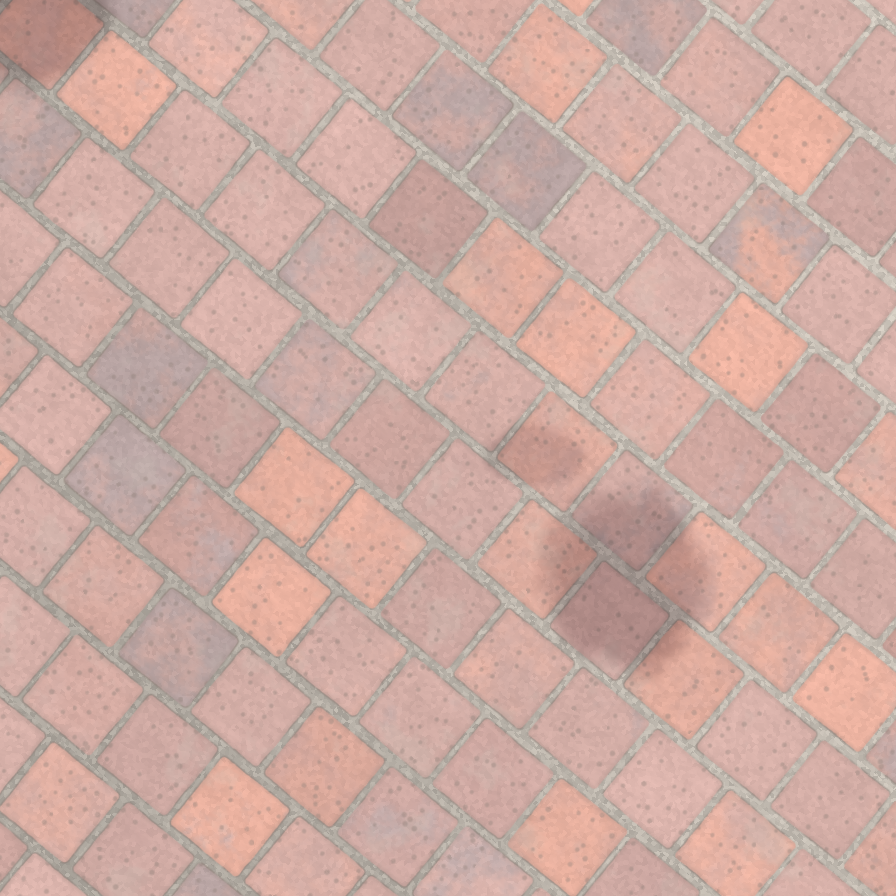
Reproduce this texture procedurally as a WebGL 1 fragment shader.

```glsl
precision highp float;
// Weathered terracotta paving in a tilted running bond with pale, gritty mortar.

uniform vec2 u_resolution;

#define TILE_SIZE vec2(0.1061, 0.1094)
#define TILT 0.686
#define ROW_DRIFT 0.052
#define JOINT vec2(0.034, 0.050)
#define ROSE vec3(0.84, 0.69, 0.66)
#define APRICOT vec3(0.91, 0.69, 0.62)
#define DUSK vec3(0.77, 0.63, 0.61)
#define MAUVE vec3(0.73, 0.65, 0.645)
#define MORTAR vec3(0.80, 0.77, 0.73)
#define GRIME vec3(0.57, 0.51, 0.48)

float hash(vec2 p) {
  return fract(sin(dot(p, vec2(127.1, 311.7))) * 43758.545);
}

vec2 hash2(vec2 p) {
  return vec2(hash(p), hash(p + 37.3));
}

// Layered, warped sines, roughly -1 to 1
float clouds(vec2 p) {
  float sum = 0.0;
  float amp = 0.55;
  for (int i = 0; i < 5; i++) {
    sum += amp * sin(p.x + 1.7 * sin(p.y * 0.8 + 1.3)) * cos(p.y + 1.1 * sin(p.x * 0.7));
    p = mat2(1.3, 1.5, -1.5, 1.3) * p + 4.7;
    amp *= 0.62;
  }
  return sum;
}

// Cellular noise: x = distance to the nearest point, y = its random value
vec2 cells(vec2 p) {
  vec2 id = floor(p);
  vec2 best = vec2(9.0, 0.0);
  for (int j = -1; j <= 1; j++) {
    for (int i = -1; i <= 1; i++) {
      vec2 cell = id + vec2(float(i), float(j));
      float dist = length(cell + hash2(cell) - p);
      if (dist < best.x) best = vec2(dist, hash(cell + 71.9));
    }
  }
  return best;
}

float roundedBox(vec2 p, vec2 halfSize, float radius) {
  vec2 q = abs(p) - halfSize + radius;
  return length(max(q, 0.0)) + min(max(q.x, q.y), 0.0) - radius;
}

// Soft elliptical blot with a ragged border
float blot(vec2 p, vec2 center, vec2 radii, float ragged) {
  return 1.0 - smoothstep(0.72, 1.08, length((p - center) / radii) + 0.28 * ragged);
}

vec3 clay(vec2 id, vec2 uv) {
  float kind = hash(id + 3.1);
  float tone = hash(id + 19.7);
  float wash = clouds(uv * 3.2 + id * 5.3);
  vec3 col = mix(ROSE, APRICOT, smoothstep(0.45, 0.95, kind + 0.22 * wash));
  col = mix(col, DUSK, smoothstep(0.55, 1.0, tone + 0.2 * wash) * 0.8);
  col = mix(col, MAUVE, smoothstep(0.76, 1.0, hash(id + 8.4) + 0.2 * wash));
  return col * (0.975 + 0.05 * hash(id + 54.0) + 0.025 * wash);
}

void main() {
  vec2 p = gl_FragCoord.xy / u_resolution.y;
  float pixel = 1.0 / (u_resolution.y * TILE_SIZE.x);

  // Rows descend to the right, each shifted by about half a tile
  vec2 q = vec2(p.x, 1.0 - p.y);
  float c = cos(TILT);
  float s = sin(TILT);
  vec2 grid = vec2(dot(q, vec2(c, s)), dot(q, vec2(s, -c))) / TILE_SIZE;
  grid.y += 0.452;
  float row = floor(grid.y);
  grid.x += ROW_DRIFT * row - 0.5 * mod(row, 2.0) - 0.04 + 0.08 * (hash(vec2(row, 6.0)) - 0.5);
  vec2 id = floor(grid);
  vec2 uv = fract(grid) - 0.5;

  // Slightly uneven tiles with worn edges
  float ragged = clouds(grid * 7.0);
  float turn = 0.03 * (hash(id + 2.2) - 0.5);
  vec2 local = uv + turn * vec2(-uv.y, uv.x) + 0.022 * (hash2(id) - 0.5);
  vec2 halfSize = 0.5 - JOINT - 0.012 * hash2(id + 11.0);
  float edge = roundedBox(local, halfSize, 0.045) + 0.009 * ragged;
  float tile = 1.0 - smoothstep(-pixel, pixel, edge);

  // Clay surface: streaks, pits, lime smears and a darker rim
  vec2 grain = cells(grid * 22.0);
  vec2 pits = cells(grid * 8.0 + 3.0);
  float streak = clouds(local * vec2(6.0, 22.0) + id * 3.7);
  vec3 face = clay(id, local) * (1.0 + 0.022 * streak + 0.06 * (grain.y - 0.5));
  float smear = smoothstep(0.25, 0.75, clouds(grid * 2.6 + 9.0));
  face = mix(face, MORTAR, 0.22 * smear);
  float pit = step(0.72, pits.y) * (1.0 - smoothstep(0.08, 0.30, pits.x + 0.06 * ragged));
  face = mix(face, GRIME, 0.40 * pit);
  face = mix(face, GRIME, 0.20 * smoothstep(-0.06, 0.0, edge));

  // Mortar: gritty, cleaner to the upper right, with shadowed cracks
  float clean = smoothstep(0.1, 1.3, p.x + 0.4 * p.y + 0.15 * ragged);
  vec3 joint = mix(MORTAR * 0.87, MORTAR, clean) * (0.90 + 0.16 * grain.y);
  float crack = (1.0 - smoothstep(0.0, 0.028, edge)) * smoothstep(-0.4, 0.5, ragged + 0.35 - 0.4 * clean);
  joint = mix(joint, GRIME, 0.75 * crack);
  vec3 col = mix(joint, face, tile);

  // Broad shade and damp blots lying across the tiles
  float drift = clouds(p * 9.0);
  float damp = blot(p, vec2(0.70, 0.36), vec2(0.105, 0.12), drift);
  damp = max(damp, 0.55 * blot(p, vec2(0.60, 0.49), vec2(0.06, 0.04), drift));
  damp = max(damp, blot(p, vec2(0.02, 0.99), vec2(0.10, 0.085), drift));
  col *= mix(vec3(1.0), vec3(0.82, 0.79, 0.80), damp);
  col *= 1.0 + 0.025 * drift;
  gl_FragColor = vec4(clamp(col, 0.0, 1.0), 1.0);
}
```
